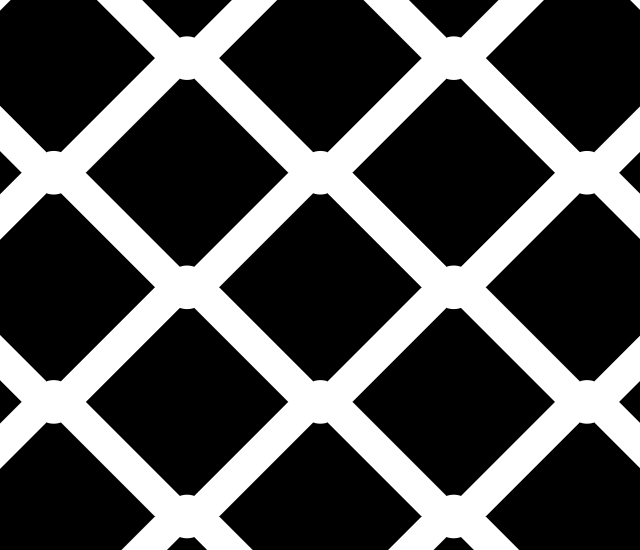
A Shadertoy shader for this pattern:

```glsl
// White diagonal lattice with round joints over black diamond openings.

const vec3 BAR_COLOUR = vec3(1.0);
const vec3 HOLE_COLOUR = vec3(0.0);

// All lengths are fractions of the canvas height.
const vec2 PERIOD = vec2(0.48485, 0.41667);  // 2.4 repeats across and down
const vec2 CENTRE = vec2(0.0007, -0.0224);   // one opening, from mid canvas
const float HOLE_RADIUS = 0.1841;            // centre to corner of an opening
const float JOINT_RADIUS = 0.0396;

// Signed distance to the edges of a 45 degree diamond.
float diamond(vec2 p, float radius) {
    p = abs(p);
    return (p.x + p.y - radius) * inversesqrt(2.0);
}

float circle(vec2 p, float radius) {
    return length(p) - radius;
}

// Mirror the plane into one quarter of a repeat.
vec2 foldToQuarter(vec2 p, vec2 period) {
    return abs(mod(p + 0.5 * period, period) - 0.5 * period);
}

// Negative inside the openings, positive on bars and joints.
float lattice(vec2 p, vec2 period, float holeRadius, float jointRadius) {
    vec2 corner = 0.5 * period;
    vec2 q = foldToQuarter(p, period);
    float holes = min(diamond(q, holeRadius), diamond(q - corner, holeRadius));
    float joints = min(circle(q - vec2(corner.x, 0.0), jointRadius),
                       circle(q - vec2(0.0, corner.y), jointRadius));
    return max(holes, -joints);
}

void mainImage(out vec4 fragColor, in vec2 fragCoord) {
    vec2 p = (fragCoord - 0.5 * iResolution.xy) / iResolution.y;
    float d = lattice(p - CENTRE, PERIOD, HOLE_RADIUS, JOINT_RADIUS);

    // Blend across one pixel at the edge.
    float bar = clamp(0.5 + d * iResolution.y, 0.0, 1.0);
    fragColor = vec4(mix(HOLE_COLOUR, BAR_COLOUR, bar), 1.0);
}
```
